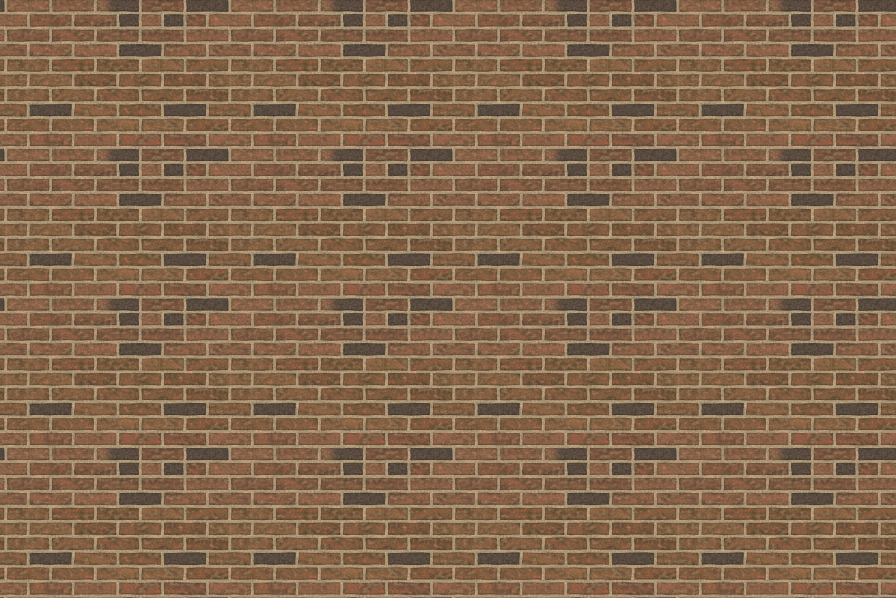
This texture is drawn by a Shadertoy shader. Its source:

```glsl
// Weathered brown brick wall in running bond, with a few burnt bricks and pale mortar
const vec2 TILE = vec2(15.0, 10.0); // repeating block in course heights: 5 bricks by 10 courses

float hash(vec2 p) {
    vec3 q = fract(p.xyx * vec3(0.1031, 0.1030, 0.0973));
    q += dot(q, q.yzx + 33.33);
    return fract((q.x + q.y) * q.z);
}

float cornerSlope(vec2 cell, vec2 offset, vec2 period) {
    float angle = 6.2832 * hash(mod(cell, period) + 7.0);
    return dot(vec2(cos(angle), sin(angle)), offset);
}

// Gradient noise that wraps with the block; scale must be whole numbers
float noise(vec2 p, vec2 scale) {
    p *= scale;
    vec2 period = TILE * scale, i = floor(p), f = p - i;
    vec2 u = f * f * f * (f * (f * 6.0 - 15.0) + 10.0), e = vec2(1.0, 0.0);
    return mix(mix(cornerSlope(i, f, period), cornerSlope(i + e, f - e, period), u.x),
               mix(cornerSlope(i + e.yx, f - e.yx, period),
                   cornerSlope(i + 1.0, f - 1.0, period), u.x), u.y);
}

float roundedBox(vec2 p, vec2 halfSize, float radius) {
    vec2 d = abs(p) - halfSize + radius;
    return length(max(d, 0.0)) + min(max(d.x, d.y), 0.0) - radius;
}

// One bit per half brick, set where the brick is burnt
int burntHalves(float row) {
    int masks[10] = int[10](816, 80, 0, 48, 0, 0, 0, 195, 0, 0);
    return masks[int(row)];
}

void mainImage(out vec4 fragColor, in vec2 fragCoord) {
    vec2 uv = fragCoord / iResolution.xy;
    vec2 p = vec2(uv.x * 60.0, (1.0 - uv.y) * 40.0 + 0.13);
    float pixel = 40.0 / iResolution.y;

    // Courses, with slightly uneven brick edges
    vec2 w = p + 0.05 * vec2(noise(p, vec2(2.0)), noise(p, vec2(1.0, 3.0)));
    float row = mod(floor(w.y), 10.0);
    float x = mod(w.x / 3.0 - 0.13 - 0.5 * mod(row, 2.0), 5.0);
    float column = floor(x), halfIndex = floor(x * 2.0);

    // A pair of bricks in one course is cut in half
    bool cut = row == 1.0 && (column == 2.0 || column == 3.0);
    float width = cut ? 1.5 : 3.0;
    vec2 id = vec2(cut ? halfIndex : column * 2.0, row);
    vec2 local = vec2((fract(x * 3.0 / width) - 0.5) * width, fract(w.y) - 0.5);
    float d = roundedBox(local, vec2(width * 0.5 - 0.095, 0.405), 0.06);

    // Surface variation
    float blotch = noise(p, vec2(1.0, 2.0));
    float mottle = noise(p + 3.7, vec2(3.0, 4.0));
    float grain = noise(p, vec2(8.0, 9.0));
    float tone = hash(id + 21.0);

    // Clay: browner in the middle courses, redder elsewhere
    float brown = smoothstep(3.0, 4.0, row) * (1.0 - smoothstep(8.0, 9.0, row));
    vec3 clay = mix(vec3(0.52, 0.375, 0.275), vec3(0.49, 0.365, 0.25), brown);
    clay *= 0.9 + 0.17 * tone;
    float ruddy = row == 9.0 && column == 2.0 ? 0.8 : 0.5 * hash(id + 53.0);
    clay = mix(clay, vec3(0.55, 0.29, 0.21), ruddy * smoothstep(-0.1, 0.5, mottle + 0.5 * blotch));
    clay = mix(clay, vec3(0.62, 0.51, 0.39), 0.45 * smoothstep(0.1, 0.6, mottle - blotch));
    clay *= 1.0 + 0.22 * blotch + 0.16 * mottle + 0.2 * grain;

    // Burnt bricks, one of them only partly scorched
    float burnt = float((burntHalves(row) >> int(halfIndex)) & 1);
    if (row == 0.0 && column == 2.0) burnt *= smoothstep(0.15, 0.45, fract(x));
    vec3 scorched = vec3(0.335, 0.285, 0.245) * (1.0 + 0.15 * mottle + 0.3 * grain);
    clay = mix(clay, scorched, burnt * 0.93);

    // Worn edges, darker along the underside
    clay *= 1.0 - 0.13 * smoothstep(-0.14, 0.0, d) - 0.1 * smoothstep(0.25, 0.42, local.y);

    // Mortar
    vec3 mortar = vec3(0.67, 0.59, 0.465) * (1.0 + 0.15 * blotch + 0.2 * grain);
    vec3 color = mix(clay, mortar, smoothstep(-0.6 * pixel, 0.6 * pixel, d));
    fragColor = vec4(color, 1.0);
}
```
